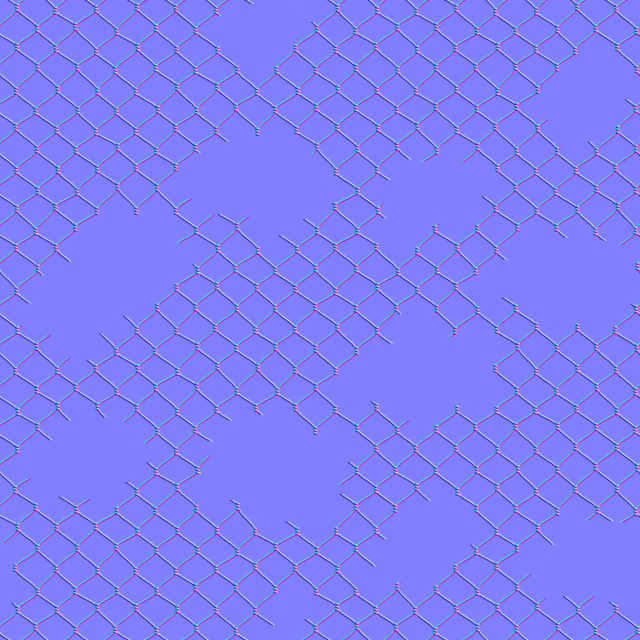
A Shadertoy shader for this texture map:

```glsl
// Tangent-space normal map of a torn wire mesh. Curved strands join the knots
// of a jittered diagonal lattice, each knot is a small coil, and sheared
// ellipses tear holes that leave loose wire stubs around their rims.

const float HALF_STEPS = 32.0;   // half cells across the canvas
const float WIRE = 0.06;         // wire radius in half cells
const vec2 PHASE = vec2(-0.17, 0.55);

float hash(vec2 k) {
    k = mod(k, HALF_STEPS);
    return fract(sin(dot(k, vec2(12.99, 78.23))) * 4375.85);
}

vec2 knotPosition(vec2 k) {
    vec2 jitter = vec2(hash(k + 3.0), hash(k + 11.0)) - 0.5;
    return k + jitter * vec2(0.14, 0.28);
}

// Scaled distance to the nearest hole centre; below 1 is inside a hole
float holeField(vec2 uv) {
    float field = 9.0;
    for (int n = 1; n <= 11; n++) {
        float i = float(n);
        vec2 centre = fract(i * vec2(0.7549, 0.5698) + vec2(0.13, 0.0));
        vec2 d = fract(uv - centre + 0.5) - 0.5;
        d.y -= d.x * (0.8 * fract(i * 0.37) - 0.15);
        float size = 0.7 + 0.6 * fract(i * 0.618);
        field = min(field, length(d / (vec2(0.095, 0.065) * size)));
    }
    return field;
}

bool intact(vec2 k) {
    return holeField((k + PHASE) / HALF_STEPS) > 0.85 + 0.3 * hash(k + 5.0);
}

// S-shaped wire from knot k to its right neighbour above or below.
// surface holds the normal in xyz and the height in w.
void addStrand(vec2 p, vec2 k, float rise, inout vec4 surface) {
    vec2 k2 = k + vec2(1.0, rise);
    vec2 a = knotPosition(k), ab = knotPosition(k2) - a;
    float t = (p.y - a.y) / ab.y;
    if (t < 0.0 || t > 1.0) return;

    float bend = mix(t, t * t * (3.0 - 2.0 * t), 0.85);
    float slope = 0.15 + 5.1 * t * (1.0 - t);
    vec2 tangent = normalize(vec2(ab.x * slope, ab.y));
    float m = (p.x - a.x - ab.x * bend) * tangent.y / WIRE;
    float height = 1.0 - m * m;
    if (height < 0.0 || height < surface.w) return;

    // Torn strands keep a stub on their intact side
    bool startKept = intact(k), endKept = intact(k2);
    if (!startKept && !endKept) return;
    float stub = max(0.0, 1.2 * hash(k + 7.0 * rise) - 0.4);
    if (!endKept && t > stub) return;
    if (!startKept && t < 1.0 - stub) return;

    vec2 across = vec2(tangent.y, -tangent.x) * m * 2.2;
    surface = vec4(normalize(vec3(across, 1.0 - 0.8 * m * m)), height);
}

// Three tilted rings wound around the joint
void addKnot(vec2 p, vec2 k, inout vec4 surface) {
    vec2 q = p - knotPosition(k);
    float turn = (q.y + 0.3 * q.x) / 0.14;
    if (abs(turn) > 1.5) return;
    float ring = 2.0 * fract(turn + 0.5) - 1.0;
    float side = q.x / (0.11 * sqrt(1.0 - 0.5 * ring * ring));
    if (abs(side) > 1.0 || !intact(k)) return;
    surface = vec4(normalize(vec3(side * 1.1, ring * 1.4, 0.6)), 2.0);
}

vec3 meshNormal(vec2 uv) {
    vec2 p = uv * HALF_STEPS - PHASE;
    vec4 surface = vec4(0.0, 0.0, 1.0, -1.0);
    for (int x = -1; x <= 1; x++) {
        for (int y = -1; y <= 2; y++) {
            vec2 k = floor(p) + vec2(x, y);
            if (mod(k.x + k.y, 2.0) > 0.5) continue;
            addStrand(p, k, 1.0, surface);
            addStrand(p, k, -1.0, surface);
            addKnot(p, k, surface);
        }
    }
    return surface.xyz;
}

void mainImage(out vec4 fragColor, in vec2 fragCoord) {
    // Average a 3x3 grid of samples for smooth edges
    vec3 sum = vec3(0.0);
    for (int i = 0; i < 9; i++) {
        vec2 offset = (vec2(i % 3, i / 3) - 1.0) / 3.0;
        sum += meshNormal((fragCoord + offset) / iResolution.y);
    }
    fragColor = vec4(0.5 + 0.5 * sum / 9.0, 1.0);
}
```
